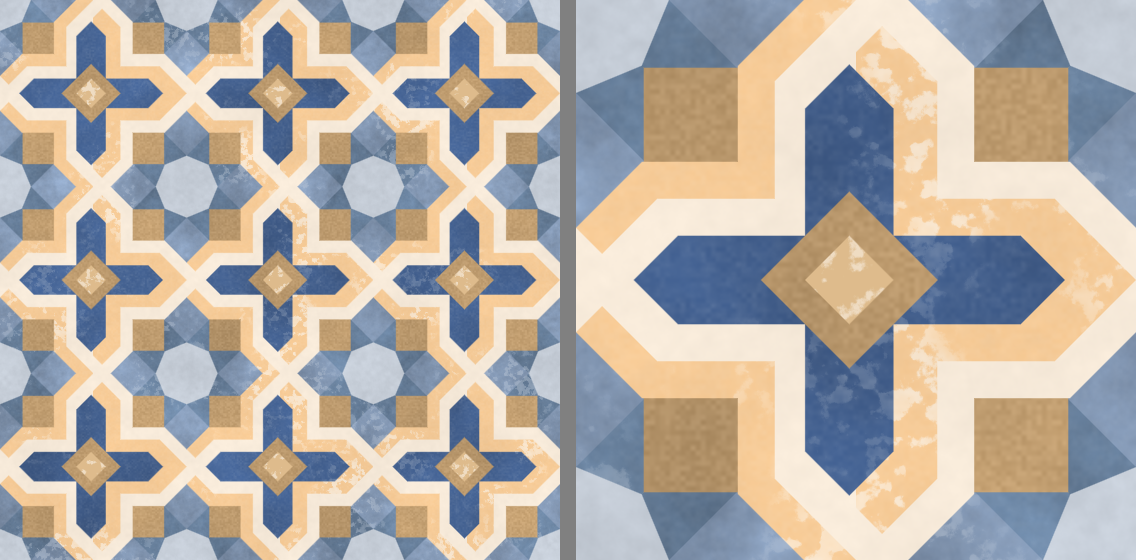
Left, the full canvas; right, a detail of the centre.
This pattern is drawn by a Shadertoy shader. Its source:

```glsl
// Worn cement tiles: pointed crosses and octagon stars divided by cream and orange straps.
#define REPEATS 3.0        // tiles across and down
#define ARM 0.145          // half width of the cross to the strap centre
#define STRAP 0.066        // width of each strap stripe
#define CROSS_TIP 0.385    // reach of the cross arms
#define CROSS_SHIFT 0.012  // sideways offset of the crosses
#define GEM 0.158          // half diagonal of the centre diamond
#define OCTAGON 0.166      // octagon circumradius
#define SQUARE_IN 0.121    // inner edge of the corner squares
#define WEAR 0.75          // strength of the flecks
#define MOTTLE 0.16        // strength of the cloudy shading

const vec3 CREAM  = vec3(0.965, 0.915, 0.850);
const vec3 ORANGE = vec3(0.960, 0.785, 0.575);
const vec3 TAN    = vec3(0.735, 0.600, 0.425);
const vec3 SAND   = vec3(0.870, 0.735, 0.550);
const vec3 NAVY   = vec3(0.250, 0.365, 0.550);
const vec3 SLATE  = vec3(0.390, 0.485, 0.595);
const vec3 STEEL  = vec3(0.500, 0.580, 0.690);
const vec3 PALE   = vec3(0.775, 0.805, 0.845);

float hash(vec2 p) {
    return fract(sin(dot(p, vec2(127.1, 311.7))) * 43758.5453);
}

float noise(vec2 p) {
    vec2 i = floor(p), f = fract(p);
    f = f * f * (3.0 - 2.0 * f);
    return mix(mix(hash(i), hash(i + vec2(1, 0)), f.x),
               mix(hash(i + vec2(0, 1)), hash(i + vec2(1, 1)), f.x), f.y);
}

float fbm(vec2 p) {
    float sum = 0.0, amp = 0.5;
    for (int i = 0; i < 5; i++) {
        sum += amp * noise(p);
        p = mat2(1.6, 1.2, -1.2, 1.6) * p + 7.3;
        amp *= 0.5;
    }
    return sum / 0.97;
}

// Signed distance to the strap centre line: negative towards the cross.
float strapLine(vec2 q) {
    float longSide = max(q.x, q.y), shortSide = min(q.x, q.y);
    return max(shortSide - ARM, (longSide + shortSide - 0.5) * 0.7071);
}

float cover(float d, float px) {
    return clamp(0.5 - d / px, 0.0, 1.0);
}

void mainImage(out vec4 fragColor, in vec2 fragCoord) {
    vec2 uv = fragCoord / iResolution.xy;
    vec2 g = uv * REPEATS;
    float px = 1.3 * REPEATS / iResolution.y;
    vec2 cell = floor(g);
    vec2 p = fract(g) - 0.5;
    vec2 q = abs(p);

    // Shared wear fields
    float cloud = fbm(g * 5.0 + 3.0);
    float fine = fbm(g * 38.0 + 11.0);
    float grain = noise(g * 110.0);
    float patches = smoothstep(0.40, 0.68, fbm(g * 3.2 + 21.0));
    float flecks = smoothstep(0.55, 0.68, fine + 0.12 * (patches - 0.5)) * patches;

    // Straps: orange lies on the left of each cream strand
    float wall = strapLine(q);
    vec2 toCrossing = p.x < 0.0 ? vec2(0.5 - q.x, q.y) : vec2(q.x, 0.5 - q.y);
    float joint = (toCrossing.x + toCrossing.y) * 0.7071 - STRAP;
    float creamEdge = min(p.x < 0.0 ? wall : -wall, joint);
    vec3 orange = mix(ORANGE, CREAM, WEAR * flecks + 0.12 * grain);
    vec3 col = mix(orange, CREAM, cover(creamEdge, px));
    col *= 1.0 + 0.22 * MOTTLE * (fine - 0.5) + 0.35 * MOTTLE * (cloud - 0.5);

    // Star: dark facets, lighter kites, corner squares and an octagon
    vec2 starId = floor(g + 0.5);
    vec2 s = g - starId;
    vec2 r = abs(s);
    float far = max(r.x, r.y), near = min(r.x, r.y);
    vec2 arm = r.x > r.y ? vec2(sign(s.x), 0.0) : vec2(0.0, sign(s.y));
    float kiteTone = hash(starId * 3.0 + arm) - 0.5;
    float facetTone = hash(starId * 5.0 + sign(s) + arm * 2.0) - 0.5;
    float squareTone = hash(starId * 7.0 + sign(s)) - 0.5;
    vec3 star = SLATE * (1.0 + 0.12 * facetTone);
    star = mix(star, STEEL * (1.0 + 0.14 * kiteTone),
               cover((near - far + OCTAGON) * 0.7071, px));
    star *= 1.0 + 2.2 * MOTTLE * (cloud - 0.5) + MOTTLE * (fine - 0.5);
    star = mix(star, PALE, 0.45 * WEAR * flecks + 0.08 * grain);
    vec3 tan1 = TAN * (1.0 + 0.08 * squareTone + MOTTLE * (cloud - 0.5));
    tan1 += 0.07 * (grain - 0.4);
    star = mix(star, tan1, cover(SQUARE_IN - near, px));
    float octagon = dot(vec2(far, near), vec2(0.9239, 0.3827)) - 0.9239 * OCTAGON;
    vec3 pale = PALE * (1.0 + 0.6 * MOTTLE * (cloud - 0.5) + 0.5 * MOTTLE * (fine - 0.5));
    star = mix(star, pale, cover(octagon, px));
    col = mix(col, star, cover(STRAP - wall, px));

    // Cross with pointed arms
    vec2 c = abs(p + vec2(CROSS_SHIFT, 0.0));
    float diamond = c.x + c.y;
    float cross1 = max(strapLine(c) + STRAP, (diamond - CROSS_TIP) * 0.7071);
    vec3 navy = NAVY * (1.0 + 0.1 * (hash(cell + 9.0) - 0.5) + 1.8 * MOTTLE * (cloud - 0.5));
    navy = mix(navy, PALE, 0.26 * WEAR * flecks + 0.10 * grain * fine * 2.0);
    col = mix(col, navy, cover(cross1, px));

    // Nested diamonds at the cross centre
    vec3 gem = TAN * (0.98 + MOTTLE * (cloud - 0.5)) + 0.07 * (grain - 0.4);
    vec3 core = mix(SAND, CREAM, 0.7 * smoothstep(0.52, 0.68, fine));
    gem = mix(gem, core, cover((diamond - 0.5 * GEM) * 0.7071, px));
    col = mix(col, gem, cover((diamond - GEM) * 0.7071, px));

    fragColor = vec4(clamp(col, 0.0, 1.0), 1.0);
}
```
